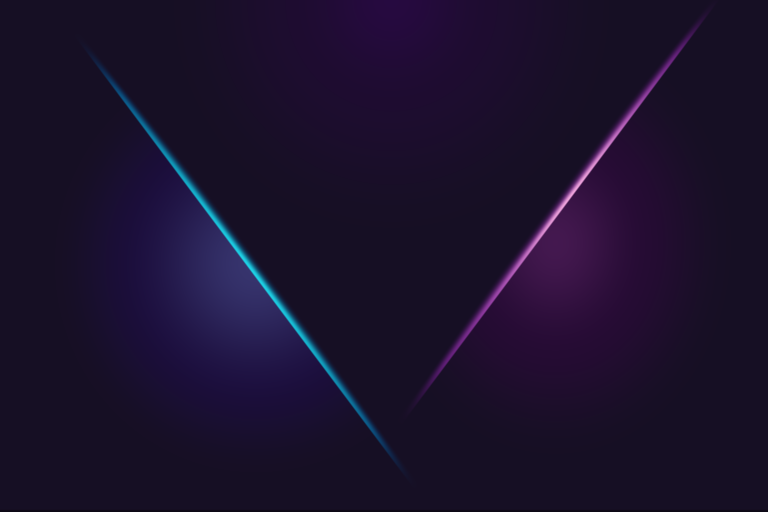
Reproduce this background procedurally as a Shadertoy shader.

```glsl
const vec3 BASE = vec3(0.088, 0.060, 0.142);

// x: position along the segment from 0 to 1, y: signed distance to its left side
vec2 segmentSpace(vec2 p, vec2 a, vec2 b) {
    vec2 axis = b - a;
    vec2 dir = normalize(axis);
    return vec2(dot(p - a, axis) / dot(axis, axis),
                dot(p - a, vec2(-dir.y, dir.x)));
}

// Radial gradient with core, middle and transparent outer stops
vec3 radialGlow(vec3 base, vec2 p, vec2 center, vec2 radius,
                vec3 core, vec3 middle, float stop) {
    float d = length((p - center) / radius);
    vec3 inner = mix(core, middle, smoothstep(0.0, stop, d));
    return mix(inner, base, smoothstep(stop * 0.8, 1.0, d));
}

// Blade of light: crisp on its right side, soft on its left side
vec3 lightBlade(vec3 base, vec2 s, float width, float peak,
                vec3 fringe, vec3 body, vec3 highlight, float pixel) {
    float along = clamp(s.x, 0.0, 1.0);
    float fade = smoothstep(0.0, 0.38, along) * smoothstep(1.0, 0.64, along);
    float reach = width * mix(0.55, 1.0, fade);
    float crisp = smoothstep(-pixel, pixel, s.y + 0.002);
    float soft = 1.0 - smoothstep(0.0, reach, s.y);
    float hot = exp(-pow((along - peak) / 0.17, 2.0));
    float edge = exp(-pow(s.y / (reach * 0.3), 2.0));
    vec3 tint = mix(fringe, body, soft * fade);
    tint = mix(tint, highlight, hot * edge);
    float ends = smoothstep(0.0, 0.16, along) * smoothstep(1.0, 0.84, along);
    return mix(base, tint, crisp * soft * ends);
}

void mainImage(out vec4 fragColor, in vec2 fragCoord) {
    vec2 p = fragCoord / iResolution.y;
    p.x += 0.75 - 0.5 * iResolution.x / iResolution.y;
    float pixel = 1.0 / iResolution.y;

    // Two slanted edges forming an open V
    vec2 cyanEdge = segmentSpace(p, vec2(0.142, 0.938), vec2(0.815, 0.041));
    vec2 pinkEdge = segmentSpace(p, vec2(0.780, 0.169), vec2(1.412, 1.014));

    // Violet haze at the top
    vec3 color = radialGlow(BASE, p, vec2(0.765, 1.0), vec2(0.44, 0.46),
                            vec3(0.150, 0.038, 0.250), vec3(0.118, 0.048, 0.190), 0.45);

    // Glows held below each edge
    vec3 blueGlow = radialGlow(BASE, p, vec2(0.500, 0.485), vec2(0.405, 0.420),
                               vec3(0.215, 0.205, 0.430), vec3(0.108, 0.055, 0.238), 0.66);
    vec3 plumGlow = radialGlow(BASE, p, vec2(1.085, 0.525), vec2(0.350, 0.420),
                               vec3(0.265, 0.095, 0.310), vec3(0.150, 0.045, 0.205), 0.52);
    color = mix(color, blueGlow, smoothstep(pixel, -pixel, cyanEdge.y));
    color = mix(color, plumGlow, smoothstep(pixel, -pixel, pinkEdge.y));

    // Luminous blades along the edges
    color = lightBlade(color, cyanEdge, 0.022, 0.52, vec3(0.03, 0.20, 0.42),
                       vec3(0.06, 0.62, 0.74), vec3(0.12, 0.82, 0.90), pixel);
    color = lightBlade(color, pinkEdge, 0.022, 0.53, vec3(0.28, 0.07, 0.38),
                       vec3(0.58, 0.22, 0.65), vec3(0.93, 0.64, 0.86), pixel);

    // Thin dark lower rim
    color *= mix(0.6, 1.0, smoothstep(0.002, 0.006, p.y));
    fragColor = vec4(color, 1.0);
}
```
